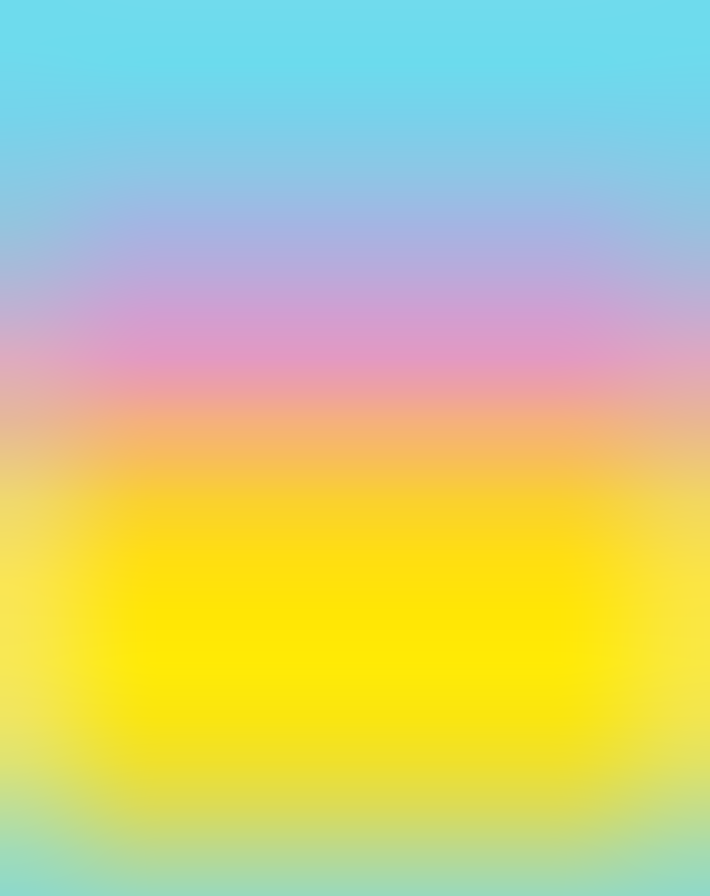
This background is drawn by a Shadertoy shader. Its source:

```glsl
#define SIDE_WIDTH 0.23
#define LEFT_STRENGTH 1.0
#define RIGHT_STRENGTH 0.78

// Ramp from the current colour to the next stop between two depths
void rampTo(inout vec3 color, float depth, float start, float end, vec3 stop) {
    color = mix(color, stop, clamp((depth - start) / (end - start), 0.0, 1.0));
}

// Saturated gradient through the middle, depth measured from the top
vec3 coreGradient(float depth) {
    vec3 color = vec3(0.44, 0.86, 0.93);
    rampTo(color, depth, 0.00, 0.07, vec3(0.42, 0.86, 0.93));
    rampTo(color, depth, 0.07, 0.13, vec3(0.47, 0.82, 0.92));
    rampTo(color, depth, 0.13, 0.19, vec3(0.55, 0.78, 0.90));
    rampTo(color, depth, 0.19, 0.25, vec3(0.64, 0.71, 0.89));
    rampTo(color, depth, 0.25, 0.30, vec3(0.72, 0.67, 0.86));
    rampTo(color, depth, 0.30, 0.35, vec3(0.82, 0.62, 0.82));
    rampTo(color, depth, 0.35, 0.40, vec3(0.89, 0.60, 0.76));
    rampTo(color, depth, 0.40, 0.435, vec3(0.93, 0.63, 0.64));
    rampTo(color, depth, 0.435, 0.47, vec3(0.96, 0.69, 0.49));
    rampTo(color, depth, 0.47, 0.51, vec3(0.97, 0.74, 0.36));
    rampTo(color, depth, 0.51, 0.56, vec3(0.98, 0.82, 0.18));
    rampTo(color, depth, 0.56, 0.62, vec3(1.00, 0.87, 0.07));
    rampTo(color, depth, 0.62, 0.68, vec3(1.00, 0.90, 0.02));
    rampTo(color, depth, 0.68, 0.74, vec3(1.00, 0.92, 0.02));
    rampTo(color, depth, 0.74, 0.80, vec3(0.98, 0.90, 0.06));
    rampTo(color, depth, 0.80, 0.85, vec3(0.94, 0.88, 0.17));
    rampTo(color, depth, 0.85, 0.90, vec3(0.86, 0.86, 0.34));
    rampTo(color, depth, 0.90, 0.95, vec3(0.73, 0.85, 0.56));
    rampTo(color, depth, 0.95, 1.00, vec3(0.60, 0.85, 0.74));
    return color;
}

// Paler gradient seen at the side borders
vec3 sideGradient(float depth) {
    vec3 color = vec3(0.43, 0.86, 0.93);
    rampTo(color, depth, 0.05, 0.13, vec3(0.46, 0.83, 0.92));
    rampTo(color, depth, 0.13, 0.19, vec3(0.52, 0.80, 0.90));
    rampTo(color, depth, 0.19, 0.25, vec3(0.58, 0.77, 0.87));
    rampTo(color, depth, 0.25, 0.30, vec3(0.66, 0.73, 0.85));
    rampTo(color, depth, 0.30, 0.35, vec3(0.76, 0.69, 0.82));
    rampTo(color, depth, 0.35, 0.40, vec3(0.87, 0.67, 0.75));
    rampTo(color, depth, 0.40, 0.47, vec3(0.90, 0.72, 0.60));
    rampTo(color, depth, 0.47, 0.56, vec3(0.94, 0.85, 0.43));
    rampTo(color, depth, 0.56, 0.65, vec3(0.98, 0.90, 0.33));
    rampTo(color, depth, 0.65, 0.74, vec3(0.97, 0.91, 0.33));
    rampTo(color, depth, 0.74, 0.80, vec3(0.94, 0.90, 0.38));
    rampTo(color, depth, 0.80, 0.85, vec3(0.87, 0.89, 0.45));
    rampTo(color, depth, 0.85, 0.90, vec3(0.75, 0.87, 0.59));
    rampTo(color, depth, 0.90, 0.95, vec3(0.63, 0.86, 0.72));
    rampTo(color, depth, 0.95, 1.00, vec3(0.55, 0.85, 0.80));
    return color;
}

void mainImage(out vec4 fragColor, in vec2 fragCoord) {
    vec2 uv = fragCoord / iResolution.xy;
    float depth = 1.0 - uv.y;

    // Soft falloff inward from each side
    float left = LEFT_STRENGTH * (1.0 - smoothstep(0.0, SIDE_WIDTH, uv.x));
    float right = RIGHT_STRENGTH * (1.0 - smoothstep(0.0, SIDE_WIDTH, 1.0 - uv.x));

    vec3 color = mix(coreGradient(depth), sideGradient(depth), left + right);
    fragColor = vec4(color, 1.0);
}
```
